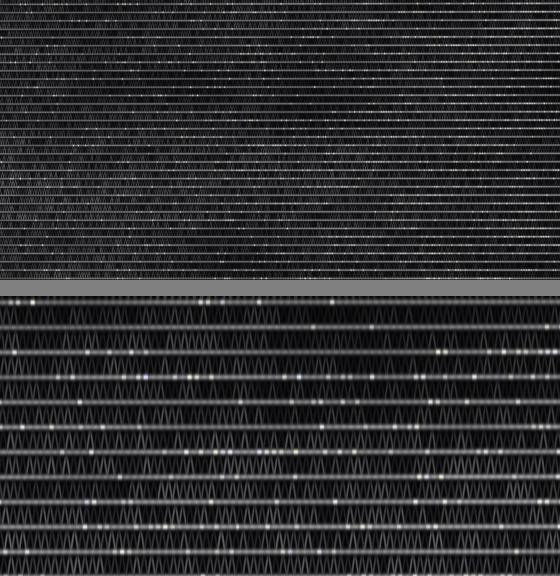
Top: the whole. Bottom: its middle third, enlarged.
Reproduce this texture procedurally as a Shadertoy shader.

```glsl
// Radiator core: thin bright horizontal tubes with fine zigzag fins between them.
// Rows and fins come from fract; hashes vary the fins and scatter glints on the tubes.
// Broad noise shades the core, and a grid of samples smooths the fine detail.
#define ROWS 33.72
#define ROW_PHASE 0.527
#define FINS 230.0
#define TUBE_WIDTH 0.115
#define FIN_WIDTH 0.46
#define GLINT_AMOUNT 0.32
#define SHADE_AMOUNT 0.5
#define SAMPLES 4

const vec3 GAP_COLOR = vec3(0.018, 0.018, 0.024);
const vec3 FIN_COLOR = vec3(0.25, 0.25, 0.257);
const vec3 TUBE_COLOR = vec3(0.47, 0.47, 0.48);
const vec3 GLINT_COLOR = vec3(0.95, 0.95, 0.94);

float hash(vec2 p) {
    vec3 q = fract(vec3(p.xyx) * 0.1031);
    q += dot(q, q.yzx + 33.33);
    return fract((q.x + q.y) * q.z);
}

float noise(vec2 p) {
    vec2 i = floor(p), f = fract(p);
    f = f * f * (3.0 - 2.0 * f);
    return mix(mix(hash(i), hash(i + vec2(1, 0)), f.x),
               mix(hash(i + vec2(0, 1)), hash(i + vec2(1, 1)), f.x), f.y);
}

vec3 radiator(vec2 uv) {
    // Row coordinate: tubes lie at integers and rise slightly at the upper right
    float rowPos = (1.0 - uv.y) * ROWS - ROW_PHASE + 0.12 * uv.x * uv.y;
    float tubeId = floor(rowPos + 0.5);
    float gapId = floor(rowPos);
    float across = fract(rowPos);
    float tubeDist = abs(rowPos - tubeId);

    // Broad light and shade over the whole core and from row to row
    float broad = 0.6 * noise(uv * vec2(5.0, 3.0) + 11.0) + 0.4 * noise(uv * vec2(11.0, 7.0));
    float shade = 1.0 + SHADE_AMOUNT * (2.0 * broad - 1.0);
    float rowShade = 0.85 + 0.3 * hash(vec2(gapId, 61.0));

    // Zigzag fins, shifted and bent a little in each gap, in shadow beside the tubes
    float finPos = uv.x * FINS + hash(vec2(gapId, 7.0))
                 + 0.5 * noise(vec2(uv.x * 25.0, gapId * 3.7));
    float zigzag = abs(2.0 * fract(finPos) - 1.0);
    float fin = 1.0 - smoothstep(0.04, FIN_WIDTH, abs(zigzag - across));
    float finTone = 0.3 + 1.0 * hash(vec2(floor(finPos), gapId + 40.0));
    finTone *= mix(1.15, 0.72, uv.x) * shade * rowShade;
    finTone *= smoothstep(0.02, 0.42, across) * (1.0 - 0.5 * smoothstep(0.75, 0.95, across));
    vec3 color = mix(GAP_COLOR, FIN_COLOR, fin * finTone);

    // Tube with faint beads where the fins meet it
    float beadPos = uv.x * FINS + hash(vec2(tubeId, 19.0));
    float bead = 0.5 + 0.5 * cos(6.2832 * beadPos);
    float wear = noise(vec2(uv.x * 18.0, tubeId * 5.3));
    float tubeTone = (0.78 + 0.18 * bead + 0.26 * wear) * mix(0.86, 1.2, uv.x);
    vec3 tube = TUBE_COLOR * tubeTone * mix(1.0, shade, 0.35);

    // Glints gather in runs, more of them to the right, with a slight tint
    vec2 beadId = vec2(floor(beadPos + 0.5), tubeId);
    float chance = GLINT_AMOUNT * mix(0.35, 1.6, uv.x) * smoothstep(0.1, 0.9, wear);
    float strength = 0.45 + 0.55 * hash(beadId + 33.0);
    float glint = step(hash(beadId + 90.0), chance) * smoothstep(0.0, 0.8, bead) * strength;
    vec3 tint = 1.0 + vec3(0.05, 0.02, -0.07) * (2.0 * hash(beadId + 5.0) - 1.0);
    tube = mix(tube, GLINT_COLOR * tint, glint);

    // Rounded tube profile that fades softly into the gap
    float profile = tubeDist / TUBE_WIDTH;
    return mix(color, tube, exp(-profile * profile));
}

void mainImage(out vec4 fragColor, in vec2 fragCoord) {
    vec3 sum = vec3(0.0);
    for (int j = 0; j < SAMPLES; j++) {
        for (int i = 0; i < SAMPLES; i++) {
            vec2 offset = (vec2(i, j) + 0.5) / float(SAMPLES) - 0.5;
            sum += radiator((fragCoord + offset) / iResolution.xy);
        }
    }
    fragColor = vec4(sum / float(SAMPLES * SAMPLES), 1.0);
}
```
